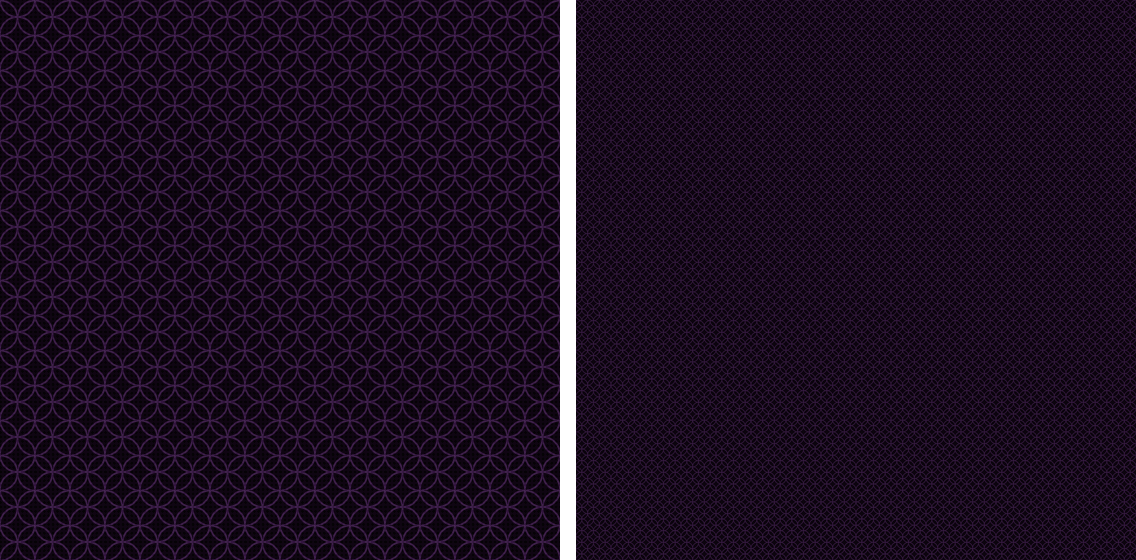
Left, the tile; right, the same tile 3 across and 3 down.
This pattern is drawn by a WebGL 1 fragment shader. Its source:

```glsl
precision highp float;
// Dark lattice of interlaced circles: two families of touching rings, offset by
// half a cell, cross to form petals. A fine dotted mesh darkens both the ground
// and the strokes. Whole repeat counts keep every edge seamless.

uniform vec2 u_resolution;

#define CELLS 16.0          // ring repeats across and down
#define RADIUS 0.5          // ring radius, in cells
#define STROKE 0.05         // stroke width, in cells
#define ROW_SHIFT 0.015     // vertical offset of each ring family, in cells
#define MESH_CELLS 128.0    // mesh dots across and down
#define CROSS_GLOW 0.03     // extra light where strokes cross
#define GROUND vec3(0.06, 0.02, 0.07)
#define GROUND_DARK vec3(0.02, 0.01, 0.02)
#define LINE vec3(0.25, 0.13, 0.30)
#define LINE_DARK vec3(0.20, 0.08, 0.25)

const float TAU = 6.28318;

// Coverage of a repeating ring whose centre lies at the given cell position.
float ringStroke(vec2 cell, vec2 centre, float pixel) {
  vec2 local = fract(cell - centre + 0.5) - 0.5;
  float edge = abs(length(local) - RADIUS) - 0.5 * STROKE;
  return clamp(0.5 - edge / pixel, 0.0, 1.0);
}

// Small rounded dots on a square grid, 1 inside a dot.
float meshDots(vec2 uv) {
  vec2 wave = cos(TAU * (uv * MESH_CELLS - 0.125));
  return smoothstep(0.2, 0.9, wave.x + wave.y);
}

void main() {
  vec2 uv = gl_FragCoord.xy / u_resolution;
  vec2 cell = uv * CELLS;
  float pixel = CELLS / min(u_resolution.x, u_resolution.y);

  // Two interlaced ring families
  float ringA = ringStroke(cell, vec2(0.5, ROW_SHIFT), pixel);
  float ringB = ringStroke(cell, vec2(0.0, 0.5 - ROW_SHIFT), pixel);
  float stroke = 1.0 - (1.0 - ringA) * (1.0 - ringB);

  // Mesh shading of ground and strokes
  float dots = meshDots(uv);
  vec3 ground = mix(GROUND, GROUND_DARK, dots);
  vec3 line = mix(LINE, LINE_DARK, dots);

  vec3 color = mix(ground, line, stroke) + CROSS_GLOW * ringA * ringB;
  gl_FragColor = vec4(color, 1.0);
}
```
